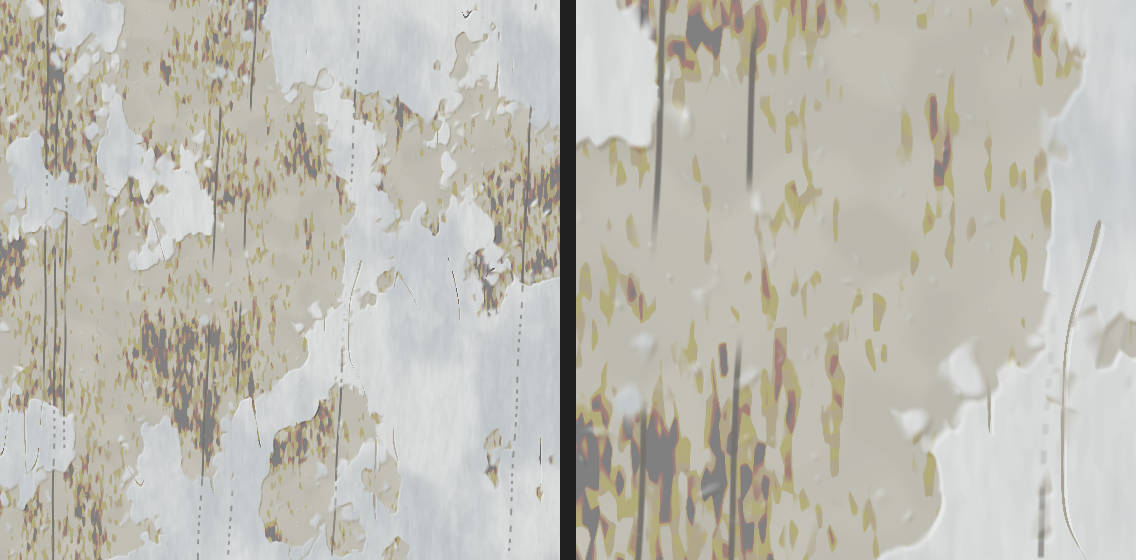
Left: the whole. Right: its middle third, enlarged.
Write a three.js fragment shader that draws this texture.

```glsl
// Weathered board: chalky paint flaking off a beige primer and streaked wood.
// A cellular height field decides where paint survives; stretched cellular
// grain stains the bare areas, and slanted dashed grooves run down the board.
varying vec2 vUv;

vec3 hash3(vec2 p) {
  vec3 q = vec3(dot(p, vec2(127.1, 311.7)), dot(p, vec2(269.5, 183.3)), dot(p, vec2(419.2, 371.9)));
  return fract(sin(q) * 43758.5);
}

// Smooth cellular noise: random cell values blended by distance to cell points.
float cellBlend(vec2 p) {
  vec2 cell = floor(p), f = p - cell;
  float sum = 0.0, total = 0.0001;
  for (int j = -1; j <= 1; j++)
    for (int i = -1; i <= 1; i++) {
      vec2 o = vec2(float(i), float(j));
      vec3 h = hash3(cell + o);
      vec2 d = o + h.xy - f;
      float w = exp(-8.0 * dot(d, d));
      sum += w * h.z;
      total += w;
    }
  return sum / total;
}

float layered(vec2 p) {
  float sum = 0.0, amp = 0.5;
  for (int i = 0; i < 4; i++) {
    sum += amp * cellBlend(p);
    p = p * 2.2 + 17.3;
    amp *= 0.5;
  }
  return sum / 0.9375;
}

// Round paint flecks of random radius; positive inside.
float flecks(vec2 p, float scale) {
  vec2 cell = floor(p), f = p - cell;
  float best = -1.0;
  for (int j = -1; j <= 1; j++)
    for (int i = -1; i <= 1; i++) {
      vec2 o = vec2(float(i), float(j));
      vec3 h = hash3(cell + o + 53.0);
      float radius = scale * (h.z * 1.1 - 0.5);
      best = max(best, radius - length(o + h.xy - f));
    }
  return best;
}

float ellipse(vec2 p, vec2 center, vec2 radius) {
  return 1.0 - length((p - center) / radius);
}

// Paint height: positive where paint survives, negative where it has flaked off.
float paintHeight(vec2 p) {
  float wear = ellipse(p, vec2(0.27, 0.62), vec2(0.33, 0.43));
  wear = max(wear, ellipse(p, vec2(0.10, 0.95), vec2(0.28, 0.20)));
  wear = max(wear, ellipse(p, vec2(0.87, 0.62), vec2(0.22, 0.16)));
  wear = max(wear, ellipse(p, vec2(0.60, 0.14), vec2(0.13, 0.16)));
  wear = max(wear, ellipse(p, vec2(0.07, 0.02), vec2(0.19, 0.14)));
  float height = (layered(p * vec2(8.5, 5.5) + 3.0) - 0.5) * 2.2 - clamp(wear * 1.2, -0.6, 0.27);

  // Tall thin cracks, opening where the paint is weak
  float crack = 1.0 - smoothstep(0.0, 0.045, abs(cellBlend(p * vec2(24.0, 6.0) + 31.0) - 0.5));
  height -= 0.55 * crack * smoothstep(0.5, 0.68, cellBlend(p * vec2(9.0, 5.0) + 71.0));

  // Flecks cling near the surviving paint
  vec2 wobble = 0.004 * sin(p.yx * vec2(160.0, 130.0) + 2.0 * sin(p * 75.0));
  float fleck = flecks((p + wobble) * vec2(34.0, 28.0), smoothstep(-0.65, -0.05, height));
  return max(height, 0.25 * fleck);
}

float coverage(float height) {
  return smoothstep(-0.03, 0.05, height);
}

// Slanted grooves: a tight group of three, then four spreading to the right.
float grooves(vec2 p, float paint) {
  float mask = 0.0;
  for (int i = 0; i < 7; i++) {
    float n = float(i), k = n - 3.0;
    float x = i < 3 ? 0.078 + 0.018 * n : 0.363 + 0.055 * k + 0.065 * k * (k - 1.0);
    float slant = i < 3 ? 0.01 : 0.05;
    x += slant * (p.y - 0.2) + 0.001 * sin(p.y * 31.0 + n);
    float dash = smoothstep(-0.1, 0.6, sin(p.y * 330.0 + 3.0 * sin(p.y * 47.0 + n)));
    float present = smoothstep(0.36, 0.52, cellBlend(vec2(n * 7.3, p.y * 6.0)));
    float line = 1.0 - smoothstep(0.0008, 0.0027, abs(p.x - x));
    mask = max(mask, line * present * mix(0.95, 0.65 * dash, paint));
  }
  return mask;
}

void main() {
  vec2 uv = vUv;
  float height = paintHeight(uv);
  float paint = coverage(height);

  // Bare board: primer, then ochre, red and grey where the grain is most exposed
  float fine = cellBlend(uv * vec2(210.0, 65.0));
  float streak = cellBlend(uv * vec2(75.0, 11.0) + 5.0);
  float exposed = (layered(uv * vec2(9.0, 7.0) + 40.0) - 0.5) * 1.7
    + (fine - 0.5) * 0.85 + (streak - 0.5) * 0.6;
  vec3 bare = vec3(0.75, 0.74, 0.70) + 0.04 * (cellBlend(uv * 28.0) - 0.5);
  vec3 ochre = mix(vec3(0.69, 0.65, 0.55), vec3(0.70, 0.67, 0.48), smoothstep(0.3, 0.6, cellBlend(uv * 130.0)));
  bare = mix(bare, ochre, smoothstep(0.06, 0.19, exposed));
  bare = mix(bare, vec3(0.64, 0.50, 0.48), smoothstep(0.34, 0.42, exposed));
  bare = mix(bare, vec3(0.50), smoothstep(0.45, 0.53, exposed));

  // Chalky paint with cool clouds and faint vertical brushing
  float cloud = layered(uv * vec2(7.0, 5.0) + 90.0);
  vec3 chalk = mix(vec3(0.765, 0.785, 0.795), vec3(0.845, 0.85, 0.85), smoothstep(0.25, 0.65, cloud));
  chalk += 0.025 * (fine - 0.5) + 0.03 * (streak - 0.5);
  vec3 color = mix(bare, chalk, paint);

  // Raised rims lit from the upper left, with beige shade beside them
  float relief = paint - coverage(paintHeight(uv + vec2(-0.0022, 0.0026)));
  color += 0.05 * max(relief, 0.0) + vec3(0.09, 0.10, 0.12) * min(relief, 0.0);

  color = mix(color, vec3(0.46, 0.45, 0.43), grooves(uv, paint));
  gl_FragColor = vec4(color, 1.0);
}
```
